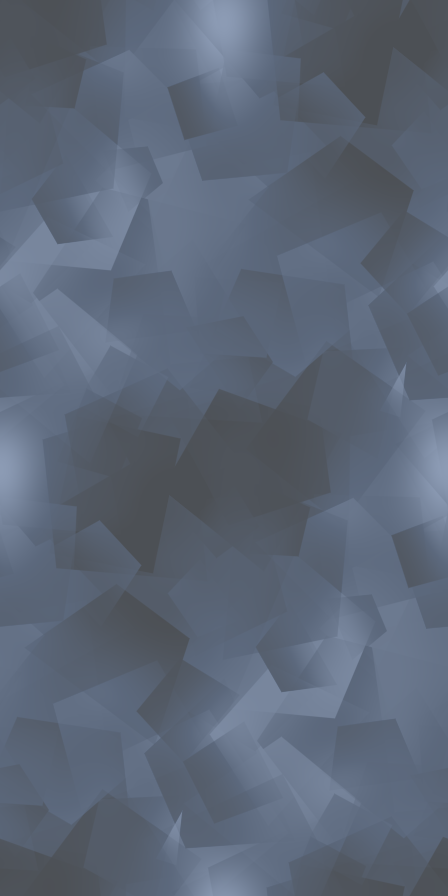
Write a WebGL 1 fragment shader that draws this background.

```glsl
precision highp float;
// Overlapping translucent slate-blue panes with soft glows and bright slivers.

uniform vec2 u_resolution;

#define TAU 6.2831853
#define GRID 4.0          // panes per canvas width in each layer
#define LAYERS 3
#define SIZE_LARGE 0.22   // half side of the rearmost panes
#define SIZE_SMALL 0.09   // half side of the foremost panes
#define OPACITY 0.8
#define MEAN_TONE 0.36
#define TONE_DRIFT 0.27   // broad light and dark regions
#define TONE_SPREAD 0.66  // difference between single panes
#define SLIVER_SHARE 0.18
#define GLOW 0.5
#define CLOUD 0.12

vec4 hash4(vec3 p) {
  vec4 q = fract(p.xyzx * vec4(0.1031, 0.1030, 0.0973, 0.1099));
  q += dot(q, q.wzxy + 33.33);
  return fract((q.xxyz + q.yzzw) * q.zywx);
}

// Half-drop repeat: every unit of height shifts the tile by half its width.
vec2 wrapCell(vec2 cell, float count) {
  float row = floor(cell.y / count);
  return mod(vec2(cell.x - 0.5 * count * row, cell.y), count);
}

float lattice(vec2 cell, float count) {
  return hash4(vec3(wrapCell(cell, count), 71.0)).x;
}

float cloud(vec2 p, float count) {
  vec2 cell = floor(p * count);
  vec2 f = fract(p * count);
  f = f * f * (3.0 - 2.0 * f);
  vec2 e = vec2(1.0, 0.0);
  return mix(mix(lattice(cell, count), lattice(cell + e.xy, count), f.x),
             mix(lattice(cell + e.yx, count), lattice(cell + e.xx, count), f.x), f.y);
}

float regionTone(vec2 p) {
  float darkness = 0.6 * cos(TAU * (p.x - 0.5 * p.y)) + 0.4 * cos(TAU * (p.y - 0.85));
  return MEAN_TONE - TONE_DRIFT * darkness;
}

float glow(vec2 p) {
  float row = floor(p.y - 0.43);
  float x = fract(p.x - 0.5 * row + 0.5) - 0.5;
  float y = p.y - 0.93 - row;
  vec2 d = vec2(x, y) / vec2(0.085, 0.13);
  return exp(-dot(d, d));
}

// Blends one pane over the tone beneath it.
float paintPane(float tone, vec2 p, vec2 cell, float layer, float pixel) {
  vec3 seed = vec3(wrapCell(cell, GRID), layer * 7.0 + 3.0);
  vec4 place = hash4(seed);
  vec4 look = hash4(seed + 19.0);
  vec2 center = (cell + place.xy) / GRID;

  float depth = layer / float(LAYERS - 1);
  float size = mix(SIZE_LARGE, SIZE_SMALL, depth) * mix(0.65, 1.0, place.w);
  vec2 halfSize = size * vec2(1.0, mix(0.7, 1.0, look.x));
  float angle = TAU * place.z;
  float taper = 0.3 * look.y;
  float paneTone = regionTone(center) + TONE_SPREAD * (look.z - 0.5);

  // A few foremost panes become narrow bright wedges.
  if (depth > 0.9 && look.w < SLIVER_SHARE) {
    halfSize = vec2(0.012, 0.06);
    angle = mix(-0.8, -0.3, place.z);
    taper = 1.0;
    paneTone = 0.9;
  }

  float c = cos(angle);
  float s = sin(angle);
  vec2 d = p - center;
  vec2 local = vec2(c * d.x + s * d.y, c * d.y - s * d.x);
  float along = local.y / halfSize.y;
  float width = halfSize.x * (1.0 - taper * along);
  float edge = max(abs(local.x) - width, abs(local.y) - halfSize.y);
  float mask = 1.0 - smoothstep(-pixel, pixel, edge);
  float fade = mix(0.12, 1.0, smoothstep(-1.0, 1.0, along));
  return mix(tone, paneTone, mask * fade * OPACITY);
}

vec3 slateRamp(float tone) {
  vec3 dark = vec3(0.30, 0.315, 0.335);
  vec3 middle = vec3(0.36, 0.41, 0.49);
  vec3 light = vec3(0.56, 0.62, 0.72);
  float t = 2.0 * clamp(tone, 0.0, 1.0);
  return t < 1.0 ? mix(dark, middle, t) : mix(middle, light, t - 1.0);
}

void main() {
  vec2 p = gl_FragCoord.xy / u_resolution.x;
  float pixel = 0.8 / u_resolution.x;
  vec2 home = floor(p * GRID);
  float tone = regionTone(p) + 0.12;

  // Panes, from back to front.
  for (int layer = 0; layer < LAYERS; layer++) {
    for (int j = -2; j <= 2; j++) {
      for (int i = -2; i <= 2; i++) {
        vec2 cell = home + vec2(float(i), float(j));
        tone = paintPane(tone, p, cell, float(layer), pixel);
      }
    }
  }

  // Soft light and mottling.
  tone += GLOW * glow(p) + CLOUD * (cloud(p, 8.0) - 0.5);
  gl_FragColor = vec4(slateRamp(tone), 1.0);
}
```
